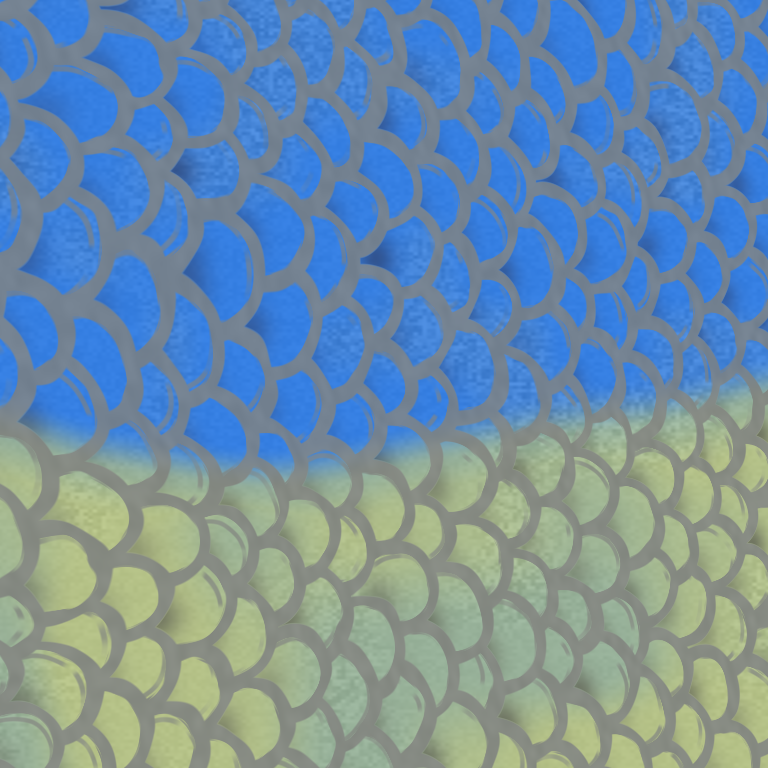
Give the GLSL for this pattern, as a Shadertoy shader.

```glsl
// Hand-painted fish scales in staggered columns, tips pointing right and slightly up.
// Scales are layered from right to left as stretched ellipses with brushed rims,
// over a blue and olive wash; the scales shrink towards the right.

float hash(vec2 p) {
    vec3 h = fract(vec3(p.xyx) * 0.1031);
    h += dot(h, h.yzx + 33.33);
    return fract((h.x + h.y) * h.z);
}

float noise(vec2 p) {
    vec2 i = floor(p), f = fract(p);
    f = f * f * (3.0 - 2.0 * f);
    return mix(mix(hash(i), hash(i + vec2(1, 0)), f.x),
               mix(hash(i + vec2(0, 1)), hash(i + vec2(1, 1)), f.x), f.y);
}

// Rounded tip on the right, long root on the left
float scaleDistance(vec2 q, vec2 radius) {
    q.x *= q.x < 0.0 ? 0.55 : 1.0;
    return (length(q / radius) - 1.0) * min(radius.x, radius.y);
}

// Returns rim paint in x and root shadow in y
vec2 scales(vec2 p, float soft) {
    const vec2 pitch = vec2(0.06, 0.1);
    vec2 layer = vec2(0);
    float column0 = floor(p.x / pitch.x + 0.5);
    for (int i = 2; i >= -2; i--) {
        float column = column0 + float(i);
        float stagger = 0.5 * mod(column, 2.0);
        float row0 = floor(p.y / pitch.y - stagger + 0.5);
        for (int j = -1; j <= 1; j++) {
            vec2 id = vec2(column, row0 + float(j)) + 40.0;
            vec2 rnd = vec2(hash(id), hash(id + 71.3)) - 0.5;
            float pick = hash(id + 29.7);
            vec2 q = p - pitch * (id - 40.0 + vec2(0, stagger)) - rnd * vec2(0.022, 0.024);
            vec2 radius = vec2(0.054, 0.051) * (0.9 + 0.26 * pick);
            float d = scaleDistance(q, radius);
            float angle = atan(q.y, q.x);

            // Main rim, with bristle streaks in its inner edge
            float width = 0.0055 + 0.005 * noise(vec2(angle * 1.6, pick * 90.0));
            float bristle = noise(vec2(angle * 3.0 + pick * 50.0, d * 500.0));
            float rim = smoothstep(-soft, soft, d + width + 0.003 * (bristle - 0.4));

            // Loose second stroke
            float d2 = scaleDistance(q + rnd.yx * 0.02 + vec2(0.005, 0), radius);
            float stroke = 1.0 - smoothstep(0.0015, 0.0015 + 2.0 * soft, abs(d2 + width * 0.6));
            stroke *= smoothstep(0.3, 0.7, noise(vec2(angle * 2.0, pick * 37.0)));
            rim = max(rim, 0.8 * stroke);

            // Smudge where the scale slips under its neighbours
            vec2 s = (q + vec2(0.034, 0.02 * rnd.x)) / vec2(0.026, 0.03);
            float shadow = exp(-dot(s, s)) * (0.35 + 0.6 * hash(id + 11.9));

            float cover = 1.0 - smoothstep(-soft, soft, d - width);
            layer = mix(layer, vec2(rim, shadow), cover);
        }
    }
    return layer;
}

void mainImage(out vec4 fragColor, in vec2 fragCoord) {
    vec2 p = fragCoord / iResolution.y;
    float soft = max(0.0014, 0.8 / iResolution.y);

    // Shrink towards the right, tilt, then wobble by hand
    vec2 w = p * (0.8 + 0.28 * p.x);
    w = mat2(0.946, -0.323, 0.323, 0.946) * w;
    w += 0.045 * (vec2(noise(p * 4.0), noise(p * 4.0 + 17.0)) - 0.5);
    w += 0.006 * (vec2(noise(p * 23.0), noise(p * 23.0 + 31.0)) - 0.5);
    vec2 layer = scales(w, soft);

    // Blue above a sagging border, olive with teal patches below
    float border = 0.385 + 0.19 * length(vec2(p.x - 0.36, 0.05)) + 0.03 * (noise(p * 7.0) - 0.5);
    float height = p.y - border;
    float blue = smoothstep(-0.035, 0.03, height);
    float patches = smoothstep(0.4, 0.85, noise(p * 6.5 + 5.0));
    float teal = max(0.65 * patches, 0.8 * smoothstep(-0.11, -0.01, height));
    vec3 olive = mix(vec3(0.71, 0.76, 0.53), vec3(0.53, 0.66, 0.64), teal);
    vec3 color = mix(olive, vec3(0.21, 0.50, 0.89), blue);

    // Dry-brush grain and grey haze
    float haze = smoothstep(0.45, 0.9, noise(p * 9.0 + 51.0));
    float grain = noise(p * vec2(170.0, 230.0)) - 0.5;
    color = mix(color, vec3(0.42, 0.57, 0.73), 0.3 * haze * blue);
    color += grain * (0.03 + 0.08 * haze);

    // Shadows, then rims
    vec3 dark = mix(vec3(0.38, 0.39, 0.34), vec3(0.19, 0.29, 0.49), blue);
    color = mix(color, dark, 0.85 * layer.y);
    vec3 paint = mix(vec3(0.52, 0.535, 0.51), vec3(0.465, 0.51, 0.555), blue);
    paint += 0.035 * (noise(w * vec2(90.0, 60.0)) - 0.5);
    color = mix(color, paint, 0.96 * layer.x);

    fragColor = vec4(color, 1.0);
}
```
